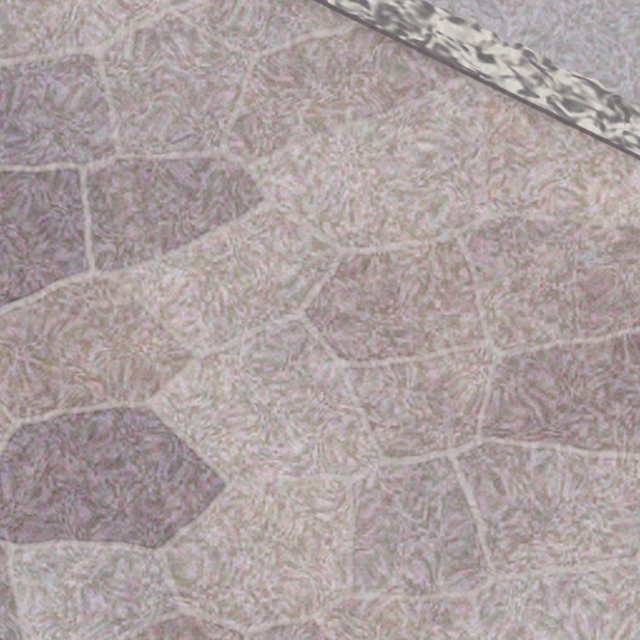
This texture is drawn by a WebGL 2 fragment shader. Its source:

```glsl
#version 300 es
precision highp float;
// Worn crazy paving in mauve and pinkish stone, crossed at a corner by a rough kerb.
// Stretched cellular noise gives the slabs and their pale joints; layered sines bend
// the edges, and smooth hash noise supplies the grain, mottling and weathering.

uniform vec2 u_resolution;
out vec4 fragColor;

const vec2  SLAB_DENSITY = vec2(3.7, 5.5);   // slabs per canvas, along and across
const float SLAB_TILT    = 0.13;
const float SLAB_JITTER  = 0.88;
const float JOINT_HALF   = 0.0046;
const float JOINT_SOFT   = 0.0034;
const float GRAIN_SCALE  = 150.0;
const float GRAIN_AMOUNT = 0.17;
const vec3  STONE_DARK   = vec3(0.555, 0.500, 0.525);
const vec3  STONE_LIGHT  = vec3(0.715, 0.672, 0.665);
const vec3  JOINT_COLOR  = vec3(0.755, 0.720, 0.710);
const vec3  WARM_TINT    = vec3(0.014, 0.000, -0.014);
const vec2  KERB_START   = vec2(0.495, 1.0);
const vec2  KERB_DIR     = vec2(0.898, -0.440);
const float KERB_WIDTH   = 0.076;
const vec3  KERB_DARK    = vec3(0.47, 0.45, 0.46);
const vec3  KERB_LIGHT   = vec3(0.84, 0.82, 0.79);
const vec3  ROAD_COLOR   = vec3(0.685, 0.665, 0.680);
const vec3  GAP_COLOR    = vec3(0.43, 0.39, 0.41);

vec3 hash3(vec2 p) {
  vec3 q = fract(p.xyx * vec3(0.1031, 0.1030, 0.0973));
  q += dot(q, q.yxz + 33.33);
  return fract((q.xxy + q.yzz) * q.zyx);
}

// Three independent channels of smooth value noise.
vec3 noise3(vec2 p) {
  vec2 i = floor(p), f = fract(p);
  f = f * f * (3.0 - 2.0 * f);
  return mix(mix(hash3(i), hash3(i + vec2(1, 0)), f.x),
             mix(hash3(i + vec2(0, 1)), hash3(i + vec2(1, 1)), f.x), f.y);
}

float smoothMin(float a, float b, float k) {
  float h = max(k - abs(a - b), 0.0) / k;
  return min(a, b) - 0.25 * h * h * k;
}

vec2 seedPoint(vec2 cell) {
  return cell + 0.5 + SLAB_JITTER * (hash3(cell + 71.0).xy - 0.5);
}

// Returns the slab's cell in xy and the canvas distance to its joint in z.
vec3 slabs(vec2 p) {
  p += 0.005 * sin(p.yx * 19.0 + vec2(0.6, 2.1)) + 0.0015 * sin(p.yx * 67.0 + p * 31.0);
  float c = cos(SLAB_TILT), s = sin(SLAB_TILT);
  vec2 q = SLAB_DENSITY * vec2(c * p.x + s * p.y, c * p.y - s * p.x);
  vec2 home = floor(q), nearest = home, toNearest = vec2(0.0);
  float best = 1e3;
  for (int j = -1; j <= 1; j++)
    for (int i = -1; i <= 1; i++) {
      vec2 cell = home + vec2(i, j);
      vec2 r = seedPoint(cell) - q;
      if (dot(r, r) < best) { best = dot(r, r); nearest = cell; toNearest = r; }
    }
  float edge = 1.0;
  for (int j = -2; j <= 2; j++)
    for (int i = -2; i <= 2; i++) {
      if (i == 0 && j == 0) continue;
      vec2 r = seedPoint(nearest + vec2(i, j)) - q;
      vec2 n = normalize(r - toNearest);
      float d = dot(0.5 * (r + toNearest), n) / length(n * SLAB_DENSITY);
      edge = smoothMin(edge, d, 0.008);
    }
  return vec3(nearest, edge);
}

vec3 paving(vec2 p, vec3 grain) {
  vec3 slab = slabs(p);
  vec3 id = hash3(slab.xy + 19.0);
  vec3 weather = noise3(p * 4.0 + 8.0);
  vec3 mottle = noise3(p * vec2(26.0, 38.0));
  float tone = mix(0.10, 0.96, sqrt(id.x));
  tone += 0.42 * (weather.x - 0.5) + 0.30 * (mottle.x - 0.5);
  vec3 color = mix(STONE_DARK, STONE_LIGHT, clamp(tone, 0.0, 1.1));
  color += WARM_TINT * (2.0 * id.y - 1.0 + mottle.y - 0.5);
  color += grain;

  // Joints vary in width and fade where the surface is worn.
  float width = JOINT_HALF * mix(0.65, 1.25, noise3(p * 9.0).y);
  float joint = 1.0 - smoothstep(width - JOINT_SOFT, width + JOINT_SOFT, slab.z);
  float rim = 1.0 - smoothstep(0.0, 0.004, abs(slab.z - width - 0.003));
  color -= 0.07 * rim * id.z * weather.z;
  return mix(color, JOINT_COLOR + 0.5 * grain, joint * mix(0.55, 1.0, weather.y));
}

// Chipped kerb face with ridges running along its length.
vec3 kerb(vec2 k, vec3 grain) {
  vec2 warp = noise3(k * vec2(30.0, 45.0)).xy - 0.5;
  float ridges = noise3(k * vec2(42.0, 125.0) + warp * 3.5).x;
  float chips = noise3(k * vec2(85.0, 190.0) + warp * 2.0 + 40.0).y;
  float relief = smoothstep(0.22, 0.72, 0.62 * ridges + 0.38 * chips);
  return mix(KERB_DARK, KERB_LIGHT, relief) + 0.4 * grain;
}

void main() {
  vec2 p = gl_FragCoord.xy / u_resolution.y;
  float pixel = 1.0 / u_resolution.y;
  vec3 fine = noise3(p * GRAIN_SCALE + 5.0 * noise3(p * 23.0).xy) - 0.5;
  vec3 speck = noise3(p * GRAIN_SCALE * 1.7 + 31.0) - 0.5;
  vec3 grain = GRAIN_AMOUNT * (vec3(fine.x) + 0.45 * speck.x + 0.32 * (fine + speck).yzx);

  vec2 k = p - KERB_START;
  k = vec2(dot(k, KERB_DIR), dot(k, vec2(-KERB_DIR.y, KERB_DIR.x)));
  float ragged = 0.003 * sin(k.x * 61.0) + 0.002 * sin(k.x * 143.0);
  float soft = max(0.002, pixel);

  vec3 color = paving(p, grain);
  color *= 1.0 - 0.10 * smoothstep(-0.03, 0.0, k.y);
  color = mix(color, GAP_COLOR + 0.3 * grain, smoothstep(-soft, soft, k.y + 0.003));
  color = mix(color, kerb(k, grain), smoothstep(-soft, soft, k.y - 0.004));
  color = mix(color, ROAD_COLOR + 0.8 * grain, smoothstep(-soft, soft, k.y - KERB_WIDTH - ragged));
  fragColor = vec4(clamp(color, 0.0, 1.0), 1.0);
}
```
